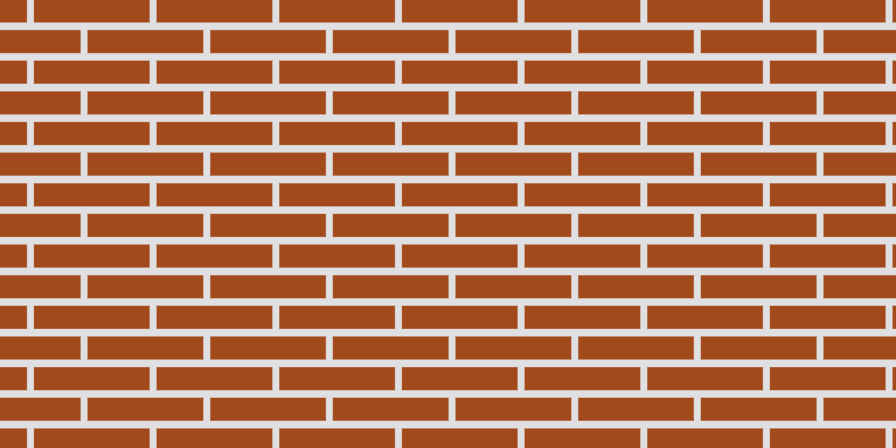
Reproduce this pattern procedurally as a WebGL 1 fragment shader.

```glsl
precision highp float;

uniform vec2 u_resolution;

// Lengths are fractions of the canvas height
const vec2 PITCH = vec2(0.2738, 0.0684);       // brick plus one joint
const vec2 JOINT = vec2(0.0155, 0.0169);       // width of upright and bed joints
const vec2 FIRST_JOINT = vec2(0.0680, 0.0586); // joint centres, from the top left
const float ROW_SHIFT = 0.437;                 // offset of alternate rows, in bricks
const float EDGE_PIXELS = 1.3;                 // width of the smoothed edge

const vec3 BRICK_COLOR = vec3(0.640, 0.290, 0.110);
const vec3 MORTAR_COLOR = vec3(0.880, 0.880, 0.887);

// Distance from each coordinate to its nearest whole number
vec2 distanceToGrid(vec2 p) {
  return abs(fract(p + 0.5) - 0.5);
}

// Signed distance to the nearest brick, negative inside
float brickDistance(vec2 p) {
  vec2 cell = (p - FIRST_JOINT) / PITCH;
  float isShifted = 1.0 - mod(floor(cell.y), 2.0);
  cell.x -= ROW_SHIFT * isShifted;
  vec2 gap = 0.5 * JOINT - distanceToGrid(cell) * PITCH;
  return max(gap.x, gap.y);
}

void main() {
  // Measure down from the top left corner
  vec2 p = gl_FragCoord.xy / u_resolution.y;
  p.y = 1.0 - p.y;

  float edge = 0.5 * EDGE_PIXELS / u_resolution.y;
  float mortar = clamp(0.5 + 0.5 * brickDistance(p) / edge, 0.0, 1.0);
  gl_FragColor = vec4(mix(BRICK_COLOR, MORTAR_COLOR, mortar), 1.0);
}
```
